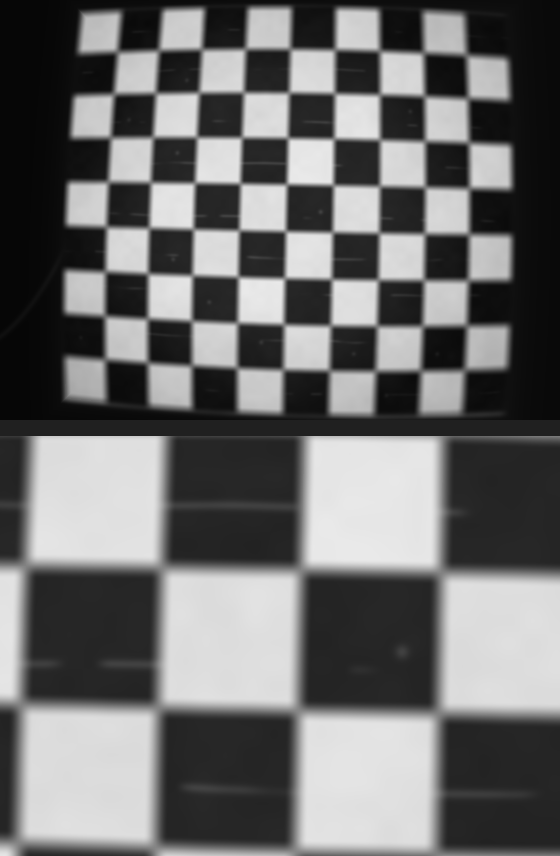
Top: the whole. Bottom: its middle third, enlarged.
Write a Shadertoy shader that draws this pattern.

```glsl
#define CELLS vec2(10.0, 9.0)
#define EDGE_BLUR 0.085
#define CORNER_BLUR 0.04
#define LIGHT_TONE 0.895
#define DARK_TONE 0.145
#define ROOM_TONE 0.022
#define LIGHT_FALLOFF 0.10
#define CELL_VARIATION 0.045
#define MOTTLE 0.045
#define SCRATCH 0.11
#define RIM_GLOW 0.13

float hash(vec2 p) {
    return fract(sin(dot(p, vec2(127.1, 311.7))) * 43758.5453);
}

float noise(vec2 p) {
    vec2 i = floor(p), f = fract(p);
    f = f * f * (3.0 - 2.0 * f);
    return mix(mix(hash(i), hash(i + vec2(1, 0)), f.x),
               mix(hash(i + vec2(0, 1)), hash(i + vec2(1, 1)), f.x), f.y);
}

// Barrel distortion with a slight tilt: view position to cell coordinates
vec2 boardCoords(vec2 p) {
    float x = p.x - (0.031 + 0.022 * p.y + 0.004 * p.y * p.y);
    float y = p.y - (0.009 - 0.019 * x);
    float across = 4.49 + 0.1 * p.y + 0.2 * p.y * p.y - 0.06 * x + 0.2 * x * x;
    float up = 4.47 - 0.07 * x + 0.2 * x * x + 0.06 * y + 0.2 * y * y;
    return 0.5 * CELLS + vec2(x * across, y * up);
}

// Soft square wave: +1 in even cells, -1 in odd cells
vec2 softSquare(vec2 v, float blur) {
    vec2 toEdge = 0.5 - abs(mod(v + 0.5, 2.0) - 1.0);
    return 2.0 * smoothstep(-blur, blur, toEdge) - 1.0;
}

// Broken horizontal hairlines and a few specks
float wear(vec2 board) {
    vec2 cell = floor(board), local = fract(board);
    float lineY = 0.3 + 0.45 * hash(vec2(cell.y, 4.0));
    float wobble = 0.04 * (noise(board * vec2(2.0, 1.0)) - 0.5);
    float hairline = exp(-pow((local.y - lineY - wobble) / 0.035, 2.0));
    hairline *= smoothstep(0.4, 0.9, noise(vec2(board.x * 3.5, cell.y * 7.0)));
    vec2 spot = 0.25 + 0.5 * vec2(hash(cell + 3.0), hash(cell + 8.0));
    float speck = exp(-pow(length(local - spot) / 0.05, 2.0));
    return hairline + speck * step(0.72, hash(cell + 15.0));
}

// Faint curved cable in the room at the left
float cable(vec2 p) {
    float q = p.x + 1.333;
    float offset = p.y - (-0.604 + 0.736 * q + 1.98 * q * q);
    float dist = offset / sqrt(1.0 + pow(0.736 + 3.96 * q, 2.0));
    return exp(-pow(dist / 0.014, 2.0)) * (1.0 - smoothstep(0.25, 0.33, q));
}

void mainImage(out vec4 fragColor, in vec2 fragCoord) {
    vec2 p = (2.0 * fragCoord - iResolution.xy) / iResolution.y;
    vec2 board = boardCoords(p);
    vec2 fromCentre = abs(board - 0.5 * CELLS) - 0.5 * CELLS;
    float outside = max(fromCentre.x, fromCentre.y);
    float radius2 = dot(p, p);
    float blur = EDGE_BLUR + CORNER_BLUR * radius2;

    // Checker cells
    vec2 wave = softSquare(clamp(board, vec2(0.5), CELLS - 0.5), blur);
    float checker = 0.5 + 0.5 * wave.x * wave.y;
    float mottle = noise(board * 2.3) * 0.6 + noise(board * 6.0) * 0.4 - 0.5;

    // Uneven lighting and wear
    float light = LIGHT_TONE - LIGHT_FALLOFF * radius2 + MOTTLE * mottle;
    light += CELL_VARIATION * (hash(floor(board)) - 0.5) * checker;
    light -= 0.04 * smoothstep(0.3, 1.0, -p.y);
    float dark = mix(DARK_TONE, 0.05, smoothstep(0.15, 1.15, radius2));
    dark += 0.03 * mottle + SCRATCH * wear(board) * exp(-0.8 * radius2);
    float tone = mix(dark, light, checker);

    // Dark room with spill light around the board
    float room = ROOM_TONE + 0.035 * exp(-max(outside, 0.0) * 2.5);
    room += 0.012 * smoothstep(-0.5, 1.2, p.x) + 0.035 * cable(p);
    float value = mix(room, tone, smoothstep(blur, -blur, outside));

    // Dim rims below and above
    float within = smoothstep(0.15, -0.15, fromCentre.x);
    float lower = exp(-pow((board.y + 0.05) / 0.08, 2.0));
    float upper = exp(-pow((board.y - CELLS.y - 0.04) / 0.06, 2.0));
    value += within * RIM_GLOW * (lower + 0.35 * upper) * (0.5 + 0.5 * noise(board * 1.7));

    fragColor = vec4(vec3(clamp(value, 0.0, 1.0)), 1.0);
}
```
